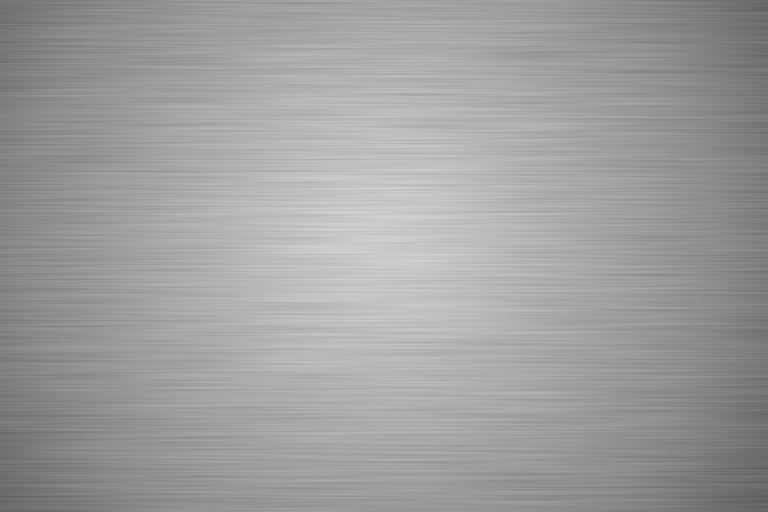
Write a Shadertoy shader that draws this texture.

```glsl
// Brushed steel sheet: fine horizontal grain under a soft central glow.

vec2 randomGradient(vec2 cell) {
    uvec2 q = uvec2(ivec2(cell) + 4096);
    uint h = q.x * 1597334677u ^ q.y * 3812015801u;
    h = (h ^ (h >> 15u)) * 2246822519u;
    h ^= h >> 13u;
    float angle = float(h & 65535u) * 6.2831853 / 65536.0;
    return vec2(cos(angle), sin(angle));
}

float gradientNoise(vec2 p) {
    vec2 cell = floor(p);
    vec2 f = p - cell;
    vec2 w = f * f * f * (f * (f * 6.0 - 15.0) + 10.0);
    float a = dot(randomGradient(cell), f);
    float b = dot(randomGradient(cell + vec2(1, 0)), f - vec2(1, 0));
    float c = dot(randomGradient(cell + vec2(0, 1)), f - vec2(0, 1));
    float d = dot(randomGradient(cell + vec2(1, 1)), f - vec2(1, 1));
    return mix(mix(a, b, w.x), mix(c, d, w.x), w.y);
}

// Layers of long streaks, each finer and stronger than the last
float brushedGrain(vec2 p) {
    float grain = 0.0;
    vec2 frequency = vec2(1.6, 73.0);
    float strength = 0.012;
    for (int i = 0; i < 4; i++) {
        // Fade layers too fine for the canvas
        float visible = 1.0 - smoothstep(0.9, 1.8, frequency.y / iResolution.y);
        grain += strength * visible * gradientNoise(p * frequency + float(i) * vec2(17.3, 31.7));
        frequency *= vec2(1.4, 1.68);
        strength *= 1.75;
    }
    return grain;
}

void mainImage(out vec4 fragColor, in vec2 fragCoord) {
    vec2 p = fragCoord / iResolution.y;
    float aspect = iResolution.x / iResolution.y;

    // Radial light, slightly left of and above the middle
    vec2 offset = p - vec2(0.485 * aspect, 0.54);
    float radius = sqrt(dot(offset, offset) + 0.006);
    float light = 0.826 - 0.41 * radius;
    light -= 0.05 * smoothstep(0.65, 0.95, radius);

    // Broad unevenness and fine brushing
    light += 0.01 * gradientNoise(p * vec2(1.2, 9.0) + 5.3);
    light += brushedGrain(p) * (0.7 + 0.5 * light);

    fragColor = vec4(vec3(clamp(light, 0.0, 1.0)), 1.0);
}
```
